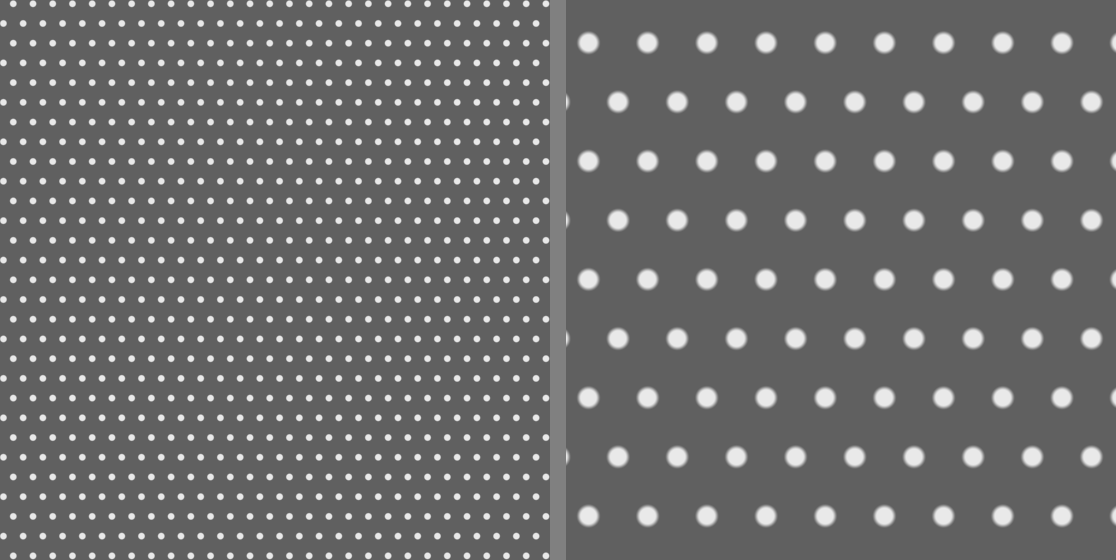
Left, the full canvas; right, a detail of the centre.
A Shadertoy shader for this pattern:

```glsl
// Small pale polka dots on a flat grey ground, in staggered rows.
// Each point finds its row, shifts odd rows by half a pitch, then
// measures the distance to the nearest dot centre in its cell.

// Lengths are fractions of the canvas height.
const vec2  PITCH       = vec2(0.03523, 0.03521); // dot spacing, row spacing
const vec2  FIRST_DOT   = vec2(0.0237, 0.0067);   // from the top left corner
const float ROW_SHIFT   = 0.5;                    // odd rows, in pitches
const float DOT_RADIUS  = 0.0059;
const float EDGE_SOFT   = 0.0016;                 // half width of the dot edge
const vec3  GROUND      = vec3(0.376);
const vec3  DOT_COLOUR  = vec3(0.914);

// Signed distance to the nearest dot of the staggered grid.
float dotDistance(vec2 p) {
    vec2 cell = (p - FIRST_DOT) / PITCH;
    float row = floor(cell.y + 0.5);
    cell.x += ROW_SHIFT * mod(row, 2.0);
    vec2 offset = fract(cell + 0.5) - 0.5;
    return length(offset * PITCH) - DOT_RADIUS;
}

void mainImage(out vec4 fragColor, in vec2 fragCoord) {
    // Height units, measured down from the top left corner.
    vec2 p = vec2(fragCoord.x, iResolution.y - fragCoord.y) / iResolution.y;

    // Blend the dots over the ground with a smooth edge.
    float edge = max(EDGE_SOFT, 0.7 / iResolution.y);
    float coverage = 1.0 - smoothstep(-edge, edge, dotDistance(p));
    fragColor = vec4(mix(GROUND, DOT_COLOUR, coverage), 1.0);
}
```
